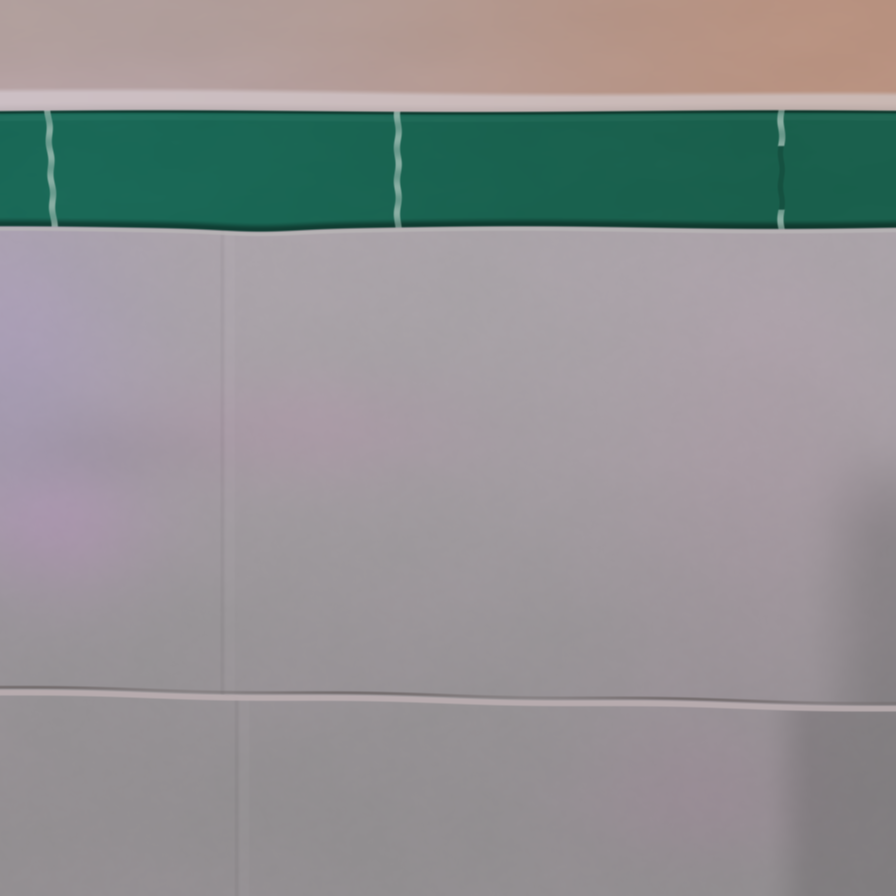
Reproduce this texture procedurally as a three.js fragment shader.

```glsl
// Pale grey wall tiles under a green tiled border, a white ledge and warm plaster.
varying vec2 vUv;

// Soft-edged line of given half width around zero.
float line(float d, float halfWidth) {
  return 1.0 - smoothstep(halfWidth - 0.0015, halfWidth + 0.0015, abs(d));
}

// Smooth step over an edge about one pixel wide.
float edge(float d) {
  return smoothstep(-0.0016, 0.0016, d);
}

// Soft elliptical patch.
float patchAt(vec2 p, vec2 center, vec2 radius) {
  vec2 q = (p - center) / radius;
  return exp(-dot(q, q));
}

// Layered sines, each layer turned and refined.
float mottle(vec2 p) {
  float sum = 0.0, amp = 0.5;
  for (int i = 0; i < 5; i++) {
    sum += amp * sin(p.x + 1.7 * sin(p.y * 0.8)) * sin(p.y + 1.3 * sin(p.x * 0.7));
    p = mat2(1.5, 1.1, -1.1, 1.5) * p + 2.3;
    amp *= 0.62;
  }
  return sum;
}

vec3 plaster(vec2 p) {
  vec3 c = mix(vec3(0.69, 0.62, 0.61), vec3(0.72, 0.57, 0.50), smoothstep(0.1, 1.0, p.x));
  c += 0.035 * patchAt(p, vec2(0.0, 0.9), vec2(0.5, 0.04)) * vec3(0.6, 0.4, 0.8);
  return c + 0.008 * mottle(p * vec2(14.0, 30.0));
}

vec3 greyTiles(vec2 p) {
  vec3 c = mix(vec3(0.575, 0.56, 0.57), vec3(0.665, 0.64, 0.66), smoothstep(0.05, 0.75, p.y));
  // Lilac and pink stains
  c += patchAt(p, vec2(0.0, 0.6), vec2(0.16, 0.2)) * vec3(0.005, -0.015, 0.055);
  c += patchAt(p, vec2(0.07, 0.41), vec2(0.1, 0.07)) * vec3(0.035, -0.01, 0.035);
  c += patchAt(p, vec2(0.34, 0.52), vec2(0.18, 0.06)) * vec3(0.02, -0.015, 0.01);
  c += patchAt(p, vec2(0.85, 0.48), vec2(0.16, 0.25)) * vec3(0.02, -0.005, 0.01);
  c += patchAt(p, vec2(0.78, 0.11), vec2(0.12, 0.08)) * vec3(0.02, -0.01, 0.012);
  c -= patchAt(p, vec2(0.13, 0.5), vec2(0.12, 0.04)) * 0.02;
  c += mottle(p * vec2(9.0, 13.0)) * vec3(0.009, 0.004, 0.008);
  c += 0.004 * mottle(p * 150.0);

  // Shadow at the right side, wider below the joint
  float joint = 0.229 - 0.018 * p.x + 0.001 * sin(p.x * 19.0);
  float upper = smoothstep(0.89, 0.99, p.x) * (1.0 - smoothstep(0.4, 0.53, p.y));
  float lower = smoothstep(0.85, 0.91, p.x);
  c *= 1.0 - 0.12 * mix(lower, upper, edge(p.y - joint));

  // Faint upright joint, shifted below the level one
  float seam = p.x - mix(0.264, 0.248, edge(p.y - joint));
  c -= 0.022 * line(seam, 0.002);
  c += 0.01 * line(seam - 0.009, 0.005);

  // Level joint with a dark upper lip
  float lip = 0.5 + 0.5 * sin(p.x * 17.0 + 1.0);
  c = mix(c, vec3(0.42, 0.39, 0.39), line(p.y - joint - 0.004, 0.0015) * (0.35 + 0.45 * lip));
  c = mix(c, vec3(0.74, 0.69, 0.70), 0.85 * line(p.y - joint + 0.002, 0.0032));
  return c;
}

vec3 greenBorder(vec2 p, float bottom, float top) {
  vec3 c = mix(vec3(0.10, 0.41, 0.34), vec3(0.10, 0.375, 0.30), smoothstep(0.0, 0.9, p.x));
  c += 0.006 * mottle(p * vec2(12.0, 25.0));
  c += 0.025 * line(p.y - top + 0.008, 0.003);
  c *= 1.0 - 0.4 * line(p.y - top, 0.003);
  c *= 1.0 - 0.4 * (1.0 - smoothstep(0.002, 0.011, p.y - bottom));

  // Chalky joints, the last one worn away in the middle
  for (int i = 0; i < 3; i++) {
    float n = float(i);
    float x = 0.057 + 0.3665 * n + 0.0205 * n * n;
    x += (0.81 - p.y) * 0.05 * max(0.0, 1.0 - n) + 0.001 * sin(p.y * 170.0 + n);
    float worn = step(1.5, n) * edge(p.y - 0.766) * edge(0.837 - p.y);
    float chalk = 0.72 + 0.12 * sin(p.y * 230.0 + n * 2.0);
    c = mix(c, vec3(0.62, 0.74, 0.70), line(p.x - x, 0.0035) * chalk * (1.0 - worn));
    c *= 1.0 - 0.15 * worn * line(p.x - x, 0.003);
  }
  return c;
}

void main() {
  vec2 p = vUv;
  float bottom = 0.746 + 0.0015 * sin(p.x * 11.0 + 1.5);
  bottom -= 0.003 * patchAt(p, vec2(0.29, 0.746), vec2(0.06, 0.1));
  float top = 0.876 + 0.001 * sin(p.x * 9.0);
  float ledge = 0.899 - 0.005 * p.x + 0.0015 * sin(p.x * 8.0);

  vec3 color = greyTiles(p);
  color = mix(color, vec3(0.73, 0.72, 0.72), 0.7 * line(p.y - bottom + 0.003, 0.002));
  color = mix(color, greenBorder(p, bottom, top), edge(p.y - bottom));

  // White ledge fading into the plaster
  vec3 white = mix(vec3(0.80, 0.75, 0.77), vec3(0.79, 0.72, 0.70), p.x);
  white *= 1.0 - 0.06 * (1.0 - smoothstep(0.0, 0.01, p.y - top));
  color = mix(color, white, edge(p.y - top));
  color = mix(color, plaster(p), smoothstep(-0.004, 0.004, p.y - ledge));

  gl_FragColor = vec4(color, 1.0);
}
```
